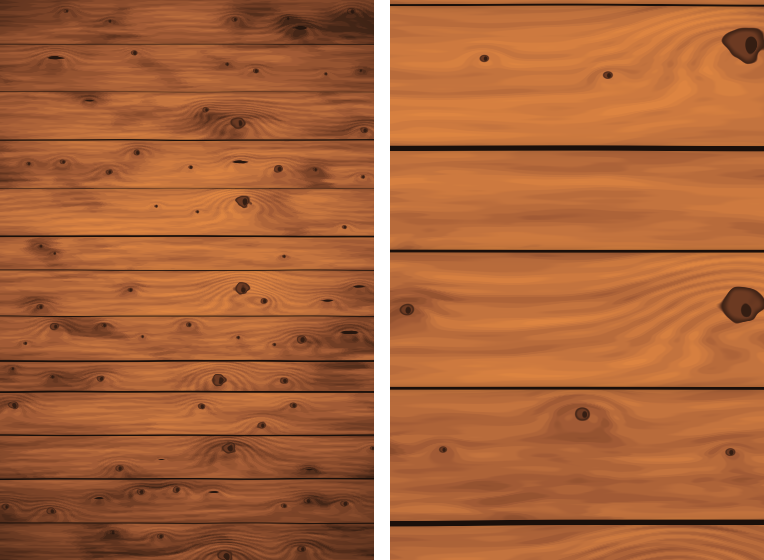
Left: the whole. Right: its middle third, enlarged.
This texture is drawn by a WebGL 1 fragment shader. Its source:

```glsl
precision highp float;
uniform vec2 u_resolution;

// Lengths are fractions of the canvas height, y runs downwards
const int SEAMS = 12;
const float PLANK_HEIGHT = 0.082;
const float NARROWING = 0.0234;
const float BOW = 0.0182;
const float LIFT = 0.0039;
const float SEAM_MIN = 0.0006;
const float SEAM_MAX = 0.0017;
const int KNOT_SLOTS = 9;
const float KNOT_MIN = 0.002;
const float KNOT_MAX = 0.0075;
const float KNOT_LARGE = 0.0115;
const float RING_FREQ = 90.0;
const float BASE_TONE = 0.84;
const float VIGNETTE = 0.52;
const float TONE_LEVELS = 12.0;
const vec3 GAP = vec3(0.10, 0.06, 0.04);
const vec3 UMBER = vec3(0.27, 0.15, 0.09);
const vec3 WALNUT = vec3(0.41, 0.22, 0.13);
const vec3 RUSSET = vec3(0.53, 0.29, 0.17);
const vec3 SIENNA = vec3(0.64, 0.36, 0.21);
const vec3 AMBER = vec3(0.75, 0.44, 0.24);
const vec3 HONEY = vec3(0.84, 0.50, 0.25);

float hash(vec2 p) {
  return fract(sin(dot(p, vec2(127.1, 311.7))) * 43758.545);
}

float noise(vec2 p) {
  vec2 i = floor(p), f = fract(p);
  f = f * f * (3.0 - 2.0 * f);
  return mix(mix(hash(i), hash(i + vec2(1, 0)), f.x),
             mix(hash(i + vec2(0, 1)), hash(i + vec2(1, 1)), f.x), f.y);
}

float fbm(vec2 p) {
  float sum = 0.0, amp = 0.533;
  for (int i = 0; i < 4; i++) {
    sum += amp * noise(p);
    p = p * 2.03 + 11.7;
    amp *= 0.5;
  }
  return sum;
}

// Seam i from the top; the sixth and ninth planks are narrow
float seamY(float i) {
  float bend = sin(3.14159 * i / 13.0);
  return i * PLANK_HEIGHT - NARROWING * (step(6.0, i) + step(9.0, i))
       + BOW * bend * bend - LIFT;
}

// Knots of one plank: x grain swelling, y stain, z body, w dark rim and core
vec4 knots(vec2 p, float id, float top, float height, float width, float px) {
  vec4 sum = vec4(0.0);
  float busy = step(2.5, mod(id, 4.0));
  float rough = noise(p * 140.0) - 0.5;
  for (int i = 0; i < KNOT_SLOTS; i++) {
    float slot = float(i);
    vec2 key = vec2(slot, id * 3.7 + 1.0);
    bool large = i == 5 && mod(id, 2.0) < 0.5 && id > 0.5;
    if (!large && hash(key + 41.7) > mix(0.5, 0.92, busy)) continue;
    vec2 at = vec2((slot + hash(key)) / float(KNOT_SLOTS) * width,
                   top + height * mix(0.18, 0.82, hash(key + 19.3)));
    float r = large ? KNOT_LARGE : mix(KNOT_MIN, KNOT_MAX, hash(key + 7.1));
    bool slit = !large && hash(key + 63.1) > 0.78;
    vec2 e = p - at;
    float d = length(e * (slit ? vec2(0.5, 2.4) : vec2(0.9, 1.15))) + rough * r * 0.5;
    float core = length((e - vec2(0.3, 0.1) * r) * vec2(1.3, 1.0)) + rough * r * 0.4;
    float body = 1.0 - smoothstep(r - px, r + px, d);
    float rim = body * smoothstep(r * 0.6, r, d);
    float pit = 1.0 - smoothstep(r * 0.35, r * 0.35 + 2.0 * px, core);
    vec2 g = e * vec2(0.6, 1.0) / r;
    sum.x += 5.0 * r * exp(-dot(g, g) / 9.0);
    sum.y += exp(-dot(g, g) / 18.0) * mix(0.3, 1.0, hash(key + 88.0));
    sum.z = max(sum.z, body);
    sum.w = max(sum.w, slit ? body : max(rim * 0.65, pit * 0.8));
  }
  return sum;
}

vec3 woodColor(float tone) {
  float s = tone * 5.0;
  vec3 c = mix(UMBER, WALNUT, clamp(s, 0.0, 1.0));
  c = mix(c, RUSSET, clamp(s - 1.0, 0.0, 1.0));
  c = mix(c, SIENNA, clamp(s - 2.0, 0.0, 1.0));
  c = mix(c, AMBER, clamp(s - 3.0, 0.0, 1.0));
  return mix(c, HONEY, clamp(s - 4.0, 0.0, 1.3));
}

void main() {
  float px = 1.0 / u_resolution.y;
  float width = u_resolution.x * px;
  vec2 p = vec2(gl_FragCoord.x, u_resolution.y - gl_FragCoord.y) * px;

  // Plank under this point, and the gaps between planks
  float id = 0.0, gap = 0.0;
  for (int i = 1; i <= SEAMS; i++) {
    float n = float(i);
    float y = seamY(n) + (noise(vec2(p.x * 9.0, n * 7.0)) - 0.5) * 0.0012;
    float w = mix(SEAM_MIN, SEAM_MAX, hash(vec2(n, 5.0)));
    id += step(y, p.y);
    float cover = clamp((w - abs(p.y - y)) / px + 0.5, 0.0, 1.0) * min(1.0, 2.0 * w / px);
    gap = max(gap, cover);
    gap = max(gap, 0.25 * exp(-abs(p.y - y) / 0.002));
  }
  float top = seamY(id);
  vec4 knot = knots(p, id, top, seamY(id + 1.0) - top, width, px);

  // Streaks, growth rings and stains
  vec2 q = p + vec2(id * 3.17, id * 1.73);
  float streak = fbm(q * vec2(6.0, 75.0) + knot.x * vec2(0.0, 40.0));
  float fine = noise(q * vec2(28.0, 240.0));
  float figure = q.y + knot.x + 0.05 * fbm(q * vec2(3.5, 14.0));
  float ring = sin(6.2832 * RING_FREQ * figure);
  float ringGain = 0.03 + 0.05 * noise(q * vec2(5.0, 16.0)) + min(knot.x, 0.05);
  float cloud = fbm(q * vec2(8.0, 17.0) + streak * 0.7);
  float stain = smoothstep(0.55, 0.78, cloud) * 0.28
              + min(knot.y, 1.2) * smoothstep(0.3, 0.65, cloud) * 0.38;

  // Combined tone, darker towards the edges, in soft flat steps
  vec2 uv = vec2(p.x / width, p.y);
  float edge = length((uv - vec2(0.5, 0.46)) * vec2(0.9, 1.15));
  float tone = BASE_TONE - VIGNETTE * smoothstep(0.15, 0.8, edge)
             + (hash(vec2(id, 2.0)) - 0.5) * 0.1
             + (streak - 0.5) * 0.55 + (fine - 0.5) * 0.09 + ring * ringGain - stain;
  float level = tone * TONE_LEVELS;
  tone = (floor(level) + smoothstep(0.25, 0.75, fract(level))) / TONE_LEVELS;
  tone = mix(tone, min(tone, 0.22), knot.z);

  vec3 color = woodColor(tone);
  color = mix(color, GAP, knot.w * 0.85);
  color = mix(color, GAP, gap);
  color *= 1.0 - 0.3 * smoothstep(0.55, 0.85, edge);
  gl_FragColor = vec4(color, 1.0);
}
```
